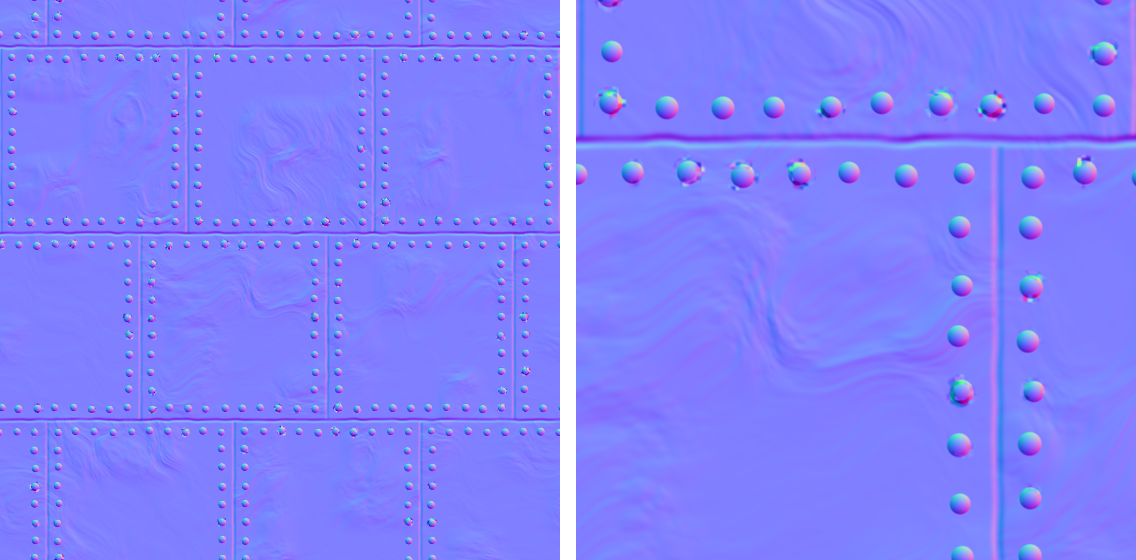
Left: the whole. Right: its middle third, enlarged.
Write a Shadertoy shader that draws this texture map.

```glsl
// Tangent-space normal map of staggered steel plates with grooved seams and worn rivets

float hash(vec2 p) {
    vec3 a = fract(p.xyx * vec3(0.1031, 0.1030, 0.0973));
    a += dot(a, a.yzx + 33.33);
    return fract((a.x + a.y) * a.z);
}

float noise(vec2 p) {
    vec2 i = floor(p), f = fract(p);
    f = f * f * f * (f * (f * 6.0 - 15.0) + 10.0);
    return mix(mix(hash(i), hash(i + vec2(1, 0)), f.x),
               mix(hash(i + vec2(0, 1)), hash(i + vec2(1, 1)), f.x), f.y);
}

// Height of shallow dents and streaks, stronger in patches
float dents(vec2 p, float angle) {
    float c = cos(angle), s = sin(angle);
    vec2 streak = mat2(c, s, -s, c) * p * vec2(5.0, 10.0);
    streak += 1.5 * noise(p * 6.0);
    float height = 0.0, amplitude = 0.005;
    for (int i = 0; i < 4; i++) {
        height += amplitude * noise(streak);
        streak = mat2(1.6, 1.2, -1.2, 1.6) * streak + 9.7;
        amplitude *= 0.5;
    }
    return height * mix(0.25, 1.3, smoothstep(0.3, 0.8, noise(p * 3.5 + 4.0)));
}

vec2 dentTilt(vec2 p, float angle) {
    vec2 e = vec2(0.004, 0.0);
    return vec2(dents(p - e.xy, angle) - dents(p + e.xy, angle),
                dents(p - e.yx, angle) - dents(p + e.yx, angle)) / (2.0 * e.x);
}

float band(float d, float width) {
    return exp(-d * d / (width * width));
}

// Opposed slopes on the two sides of each groove
vec2 seamTilt(vec2 q, vec2 p) {
    vec2 s = q - round(q) - vec2(0.003, -0.0025);
    s.x += 0.004 * (noise(p * vec2(2.0, 17.0)) - 0.5);
    s.y += 0.006 * (noise(p * vec2(19.0, 2.0)) - 0.5);
    float x = 0.5 * band(s.x + 0.0065, 0.0055) - 0.45 * band(s.x - 0.0065, 0.0055);
    float y = 0.42 * band(s.y + 0.0065, 0.006) - 0.64 * band(s.y - 0.0065, 0.0068);
    x *= smoothstep(0.004, 0.014, abs(s.y));
    return vec2(x, y) * mix(0.7, 1.2, noise(p * 13.0));
}

// Ten rivets along each side of the plate, slightly out of line
vec2 addRivets(vec2 tilt, vec2 q, vec2 plate) {
    vec2 slot = clamp(round((q - 0.0625) * 9.0 / 0.875), 0.0, 9.0);
    vec2 inset = min(slot, 9.0 - slot);
    if (min(inset.x, inset.y) > 0.5) return tilt;

    vec2 seed = slot + plate * 23.0;
    vec2 jitter = vec2(hash(seed + 3.1), hash(seed + 71.7)) - 0.5;
    vec2 d = q - (0.0625 + slot * 0.875 / 9.0 + 0.012 * jitter);
    float radius = mix(0.0185, 0.0215, hash(seed + 40.3));
    float r = length(d) / radius;
    tilt = mix(tilt, d / radius * 0.93, 1.0 - smoothstep(0.88, 1.1, r));

    // Chipped paint around some of the heads
    float worn = smoothstep(0.55, 0.9, hash(seed + 12.9));
    float ring = smoothstep(0.5, 0.9, r) * (1.0 - smoothstep(1.1, 1.6, r));
    float patches = smoothstep(0.4, 0.65, noise(q * 45.0 + plate * 31.0));
    vec2 grit = vec2(noise(q * 115.0 + 5.0), noise(q * 115.0 + 60.0)) - 0.5;
    return tilt + 1.8 * grit * worn * ring * patches;
}

void mainImage(out vec4 fragColor, in vec2 fragCoord) {
    // Three by three plates, each course shifted sideways
    vec2 p = fragCoord / iResolution.xy * 3.0 + vec2(0.0, 0.25);
    float course = mod(floor(p.y), 3.0);
    float shift = course < 0.5 ? 0.25 : (course < 1.5 ? 0.75 : 0.0);
    vec2 shifted = p - vec2(shift, 0.0);
    vec2 q = fract(shifted);
    vec2 plate = mod(floor(shifted), 3.0);

    vec2 tilt = dentTilt(q + plate * 5.0, 6.28 * hash(plate + 8.3));
    tilt += seamTilt(q, p);
    tilt = addRivets(tilt, q, plate);

    vec3 normal = normalize(vec3(tilt, sqrt(max(0.05, 1.0 - dot(tilt, tilt)))));
    fragColor = vec4(0.5 + 0.5 * normal, 1.0);
}
```
